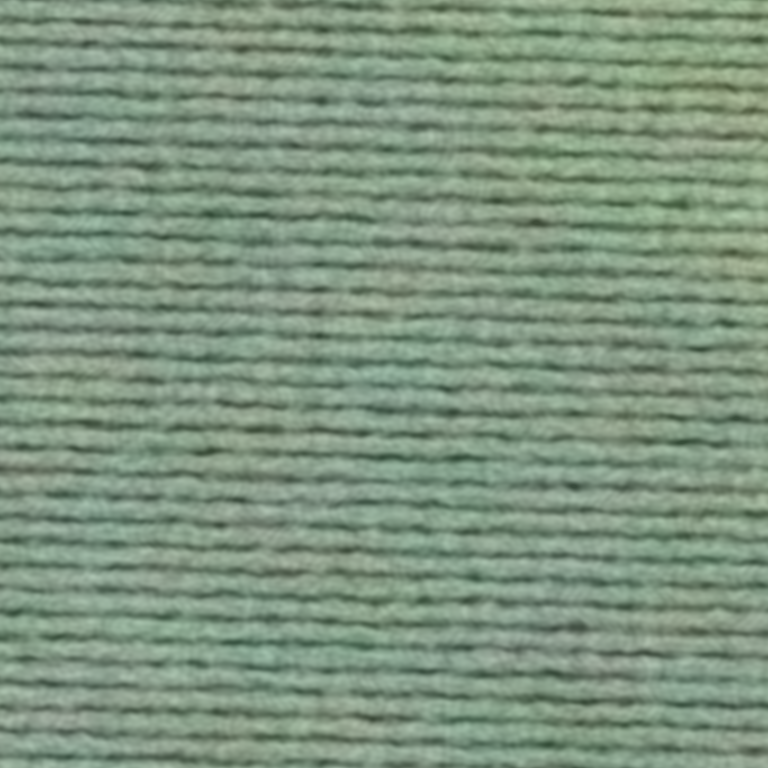
Give the GLSL for this texture, as a three.js fragment shader.

```glsl
#define ROWS 32.4
#define ROW_PHASE 0.42
#define SLOPE 0.029
#define STITCHES 64.0
#define GROOVE_WIDTH 0.21
#define GROOVE_DEPTH 0.60
#define WOBBLE 0.14
#define FUZZ 0.27
#define BLOTCH 0.036
#define SHADOW_GREEN vec3(0.285, 0.365, 0.295)
#define LIGHT_GREEN vec3(0.655, 0.745, 0.665)

varying vec2 vUv;

vec2 randomGradient(vec2 cell) {
  vec3 p = fract(cell.xyx * vec3(0.1031, 0.1030, 0.0973));
  p += dot(p, p.yzx + 33.33);
  float angle = 6.28318 * fract((p.x + p.y) * p.z);
  return vec2(cos(angle), sin(angle));
}

// Gradient noise, centred on zero
float noise(vec2 p) {
  vec2 cell = floor(p);
  vec2 f = p - cell;
  vec2 u = f * f * f * (f * (f * 6.0 - 15.0) + 10.0);
  vec2 right = vec2(1.0, 0.0);
  vec2 up = vec2(0.0, 1.0);
  float a = dot(randomGradient(cell), f);
  float b = dot(randomGradient(cell + right), f - right);
  float c = dot(randomGradient(cell + up), f - up);
  float d = dot(randomGradient(cell + 1.0), f - 1.0);
  return mix(mix(a, b, u.x), mix(c, d, u.x), u.y);
}

// Dark grooves between rounded cords, uneven in place and depth
float cordTone(vec2 uv) {
  float row = (uv.y + SLOPE * uv.x) * ROWS + ROW_PHASE;
  row += WOBBLE * noise(vec2(uv.x * 9.0, row * 0.6));
  row += WOBBLE * noise(vec2(uv.x * 40.0, row * 1.3 + 40.0));
  float across = fract(row);
  float fromGroove = min(across, 1.0 - across) / GROOVE_WIDTH;
  float groove = exp(-fromGroove * fromGroove);
  float wear = 1.0 + 0.9 * noise(vec2(uv.x * 30.0, row * 1.1 + 90.0));
  float roundness = 0.05 * sin(6.28318 * across);
  return 0.78 - GROOVE_DEPTH * wear * groove - roundness;
}

// Yarn fuzz drawn out along the cords, faint stitches and crosswise streaks
float yarnTone(vec2 uv) {
  vec2 along = vec2(uv.x, uv.y + SLOPE * uv.x);
  float fuzz = noise(along * vec2(42.0, 85.0));
  fuzz += 0.6 * noise(along * vec2(85.0, 120.0) + 17.0);
  float drift = 2.0 * noise(uv * vec2(12.0, 30.0) + 5.0);
  float stitch = sin(6.28318 * (STITCHES * uv.x + drift));
  float streak = noise(uv * vec2(48.0, 5.0) + 61.0);
  return FUZZ * fuzz + 0.025 * stitch + 0.10 * streak;
}

// Soft pink, teal and yellow stains
vec3 stain(vec2 uv) {
  float warmth = noise(uv * vec2(4.5, 9.0) + 23.0)
               + 0.6 * noise(uv * vec2(12.0, 24.0) + 71.0);
  float blueness = noise(uv * vec2(5.0, 10.0) + 131.0);
  float sunlit = smoothstep(1.1, 2.0, uv.x + uv.y);
  return BLOTCH * warmth * vec3(1.0, -0.35, 0.1)
       + BLOTCH * blueness * vec3(-0.3, -0.1, 0.8)
       + sunlit * vec3(0.045, 0.04, -0.015);
}

void main() {
  float tone = cordTone(vUv) + yarnTone(vUv);
  tone += 0.10 * noise(vUv * vec2(3.0, 5.0) + 8.0);
  vec3 cloth = mix(SHADOW_GREEN, LIGHT_GREEN, clamp(tone, -0.2, 1.1));
  gl_FragColor = vec4(cloth + stain(vUv), 1.0);
}
```
